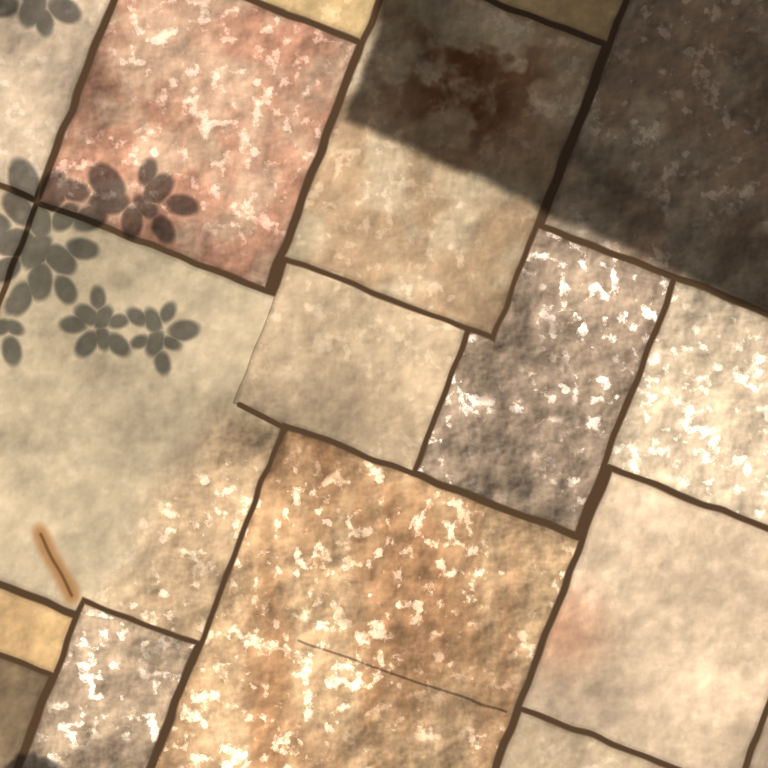
Reproduce this texture procedurally as a Shadertoy shader.

```glsl
#define EDGE 0.002
#define JOINT 0.007
#define RELIEF 0.75
#define STAIN 0.55
#define GLINT 0.32
#define MORTAR vec3(0.36, 0.27, 0.19)
#define SHADE vec3(0.43, 0.425, 0.42)
#define LEAF_SHADE vec3(0.49, 0.51, 0.53)

float hash(vec2 p) {
    vec3 h = fract(p.xyx * 0.1031);
    h += dot(h, h.yzx + 33.33);
    return fract((h.x + h.y) * h.z);
}

float noise(vec2 p) {
    vec2 i = floor(p), f = fract(p);
    f = f * f * (3.0 - 2.0 * f);
    return mix(mix(hash(i), hash(i + vec2(1, 0)), f.x),
               mix(hash(i + vec2(0, 1)), hash(i + vec2(1, 1)), f.x), f.y);
}

float fbm(vec2 p) {
    float sum = 0.0, amp = 0.533;
    for (int i = 0; i < 4; i++) {
        sum += amp * noise(p);
        p = mat2(1.6, 1.2, -1.2, 1.6) * p + 7.3;
        amp *= 0.5;
    }
    return sum;
}

float segment(vec2 p, vec2 a, vec2 b) {
    vec2 ap = p - a, ab = b - a;
    return length(ap - ab * clamp(dot(ap, ab) / dot(ab, ab), 0.0, 1.0));
}

// Paints a slab and the mortar around it; surf holds relief, stain and glint
void slab(inout vec3 col, vec2 g, vec4 box, vec3 tint, float rough, float joint, vec3 surf) {
    vec2 e = abs(g - 0.5 * (box.xy + box.zw)) - 0.5 * (box.zw - box.xy);
    float d = max(e.x, e.y);
    vec3 stone = tint * (1.0 + STAIN * (surf.y - 0.5) * (0.5 + rough) + RELIEF * rough * surf.x);
    stone += GLINT * rough * rough * surf.z;
    stone *= 1.0 - 0.14 * smoothstep(-0.008, 0.0, d);
    col = mix(col, MORTAR, 1.0 - smoothstep(-EDGE, EDGE, d - joint));
    col = mix(col, stone, 1.0 - smoothstep(-EDGE, EDGE, d));
}

// Shadow of leaves spread on a golden-angle spiral
float foliage(vec2 p, vec2 centre, vec2 spread, int count, float size) {
    float cover = 0.0;
    for (int i = 0; i < count; i++) {
        float k = float(i), a = k * 2.4 + centre.x * 40.0;
        vec2 dir = vec2(cos(a), sin(a));
        vec2 q = p - centre - spread * dir * sqrt((k + 0.5) / float(count));
        q = vec2(dot(q, dir), dot(q, vec2(-dir.y, dir.x)));
        float s = size * (0.75 + 0.5 * hash(vec2(k, centre.y * 90.0)));
        float d = length(q * vec2(0.8, 1.25)) - s;
        cover = max(cover, 1.0 - smoothstep(-0.005, 0.004, d));
    }
    return cover;
}

void mainImage(out vec4 fragColor, in vec2 fragCoord) {
    vec2 p = fragCoord / iResolution.y;
    p.y = 1.0 - p.y;

    // Paving axes and shared surface detail
    vec2 g = mat2(0.934, -0.358, 0.358, 0.934) * p;
    g += 0.004 * (vec2(noise(p * 35.0), noise(p * 35.0 + 50.0)) - 0.5);
    float stain = fbm(p * 9.0);
    float relief = fbm(p * 42.0 + 0.0035 * 42.0) - fbm(p * 42.0);
    float glint = smoothstep(0.56, 0.76, fbm(p * 75.0 + 9.0)) * smoothstep(0.35, 0.6, stain);
    vec3 surf = vec3(relief, stain + 0.5 * (fbm(p * 60.0) - 0.5), glint);
    float streak = smoothstep(0.3, 0.7, fbm(vec2(p.x * 17.0, p.y * 4.0)));
    float blotch = smoothstep(0.35, 0.65, fbm(p * 20.0 + 4.0));

    // Left slabs
    vec3 col = MORTAR;
    slab(col, g, vec4(-0.3, -0.4, 0.133, 0.222), vec3(0.81, 0.71, 0.59), 0.5, JOINT, surf);
    slab(col, g, vec4(-0.3, 0.230, 0.136, 0.5), vec3(0.80, 0.70, 0.57), 0.4, JOINT, surf);
    float coarse = smoothstep(0.39, 0.48, g.x + 0.1 * (stain - 0.5)) * smoothstep(0.36, 0.42, g.y);
    slab(col, g, vec4(0.143, 0.232, 0.542, 0.707), mix(vec3(0.82, 0.73, 0.59), vec3(0.80, 0.67, 0.52), coarse),
         mix(0.3, 0.95, coarse), JOINT, surf);
    slab(col, g, vec4(0.0, 0.717, 0.378, 0.794), vec3(0.87, 0.71, 0.50), 0.4, JOINT, surf);
    slab(col, g, vec4(0.0, 0.801, 0.374, 1.1), vec3(0.60, 0.50, 0.38), 0.5, JOINT, surf);
    slab(col, g, vec4(0.385, 0.695, 0.536, 1.1), vec3(0.75, 0.64, 0.52), 1.2, JOINT, surf);

    // Middle slabs
    slab(col, g, vec4(0.472, 0.180, 0.722, 0.381), vec3(0.80, 0.69, 0.55), 0.5, 0.0, surf);
    slab(col, g, vec4(0.728, 0.027, 0.947, 0.378), vec3(0.69, 0.59, 0.49), 1.3, JOINT, surf);
    slab(col, g, vec4(0.143, -0.113, 0.455, 0.224), mix(vec3(0.75, 0.55, 0.44), vec3(0.80, 0.65, 0.53), blotch), 0.85, JOINT, surf);
    slab(col, g, vec4(0.1, -0.4, 0.457, -0.121), vec3(0.88, 0.74, 0.53), 0.5, JOINT, surf);
    slab(col, g, vec4(0.466, -0.224, 0.754, 0.178), mix(vec3(0.74, 0.61, 0.47), vec3(0.81, 0.71, 0.57), blotch), 0.6, JOINT, surf);
    slab(col, g, vec4(0.469, -0.6, 0.758, -0.232), vec3(0.86, 0.72, 0.51), 0.4, JOINT, surf);
    slab(col, g, vec4(0.547, 0.388, 0.955, 1.1), mix(vec3(0.69, 0.52, 0.37), vec3(0.84, 0.69, 0.52), streak), 1.1, JOINT, surf);

    // Right slabs
    slab(col, g, vec4(0.767, -0.6, 1.6, 0.018), mix(vec3(0.64, 0.53, 0.43), vec3(0.74, 0.65, 0.54), blotch), 0.8, JOINT, surf);
    slab(col, g, vec4(0.955, 0.027, 1.5, 0.281), vec3(0.85, 0.75, 0.62), 1.0, JOINT, surf);
    float blush = 1.0 - smoothstep(0.0, 0.10, length(p - vec2(0.73, 0.82)));
    slab(col, g, vec4(0.964, 0.289, 1.260, 0.615), vec3(0.91, 0.79, 0.65) - blush * vec3(0.01, 0.10, 0.11), 0.4, JOINT, surf);
    slab(col, g, vec4(1.268, 0.289, 1.6, 0.9), vec3(0.85, 0.74, 0.61), 0.5, JOINT, surf);
    slab(col, g, vec4(0.966, 0.622, 1.260, 1.1), vec3(0.83, 0.72, 0.58), 0.5, JOINT, surf);

    // Open joint, hairline crack and rust marks
    col = mix(col, MORTAR, 1.0 - smoothstep(0.002, 0.005, segment(p, vec2(0.312, 0.527), vec2(0.372, 0.558))));
    vec2 wavy = p + 0.006 * (noise(p * 40.0) - 0.5);
    col *= 1.0 - 0.35 * (1.0 - smoothstep(0.0, 0.003, segment(wavy, vec2(0.39, 0.835), vec2(0.66, 0.928))));
    float rust = segment(wavy, vec2(0.052, 0.695), vec2(0.093, 0.775));
    col = mix(col, vec3(0.70, 0.47, 0.26), 0.75 * (1.0 - smoothstep(0.003, 0.018, rust)));
    col = mix(col, vec3(0.38, 0.26, 0.17), 0.7 * (1.0 - smoothstep(0.0, 0.004, rust)));
    float spots = smoothstep(0.45, 0.65, fbm(p * 24.0)) * (1.0 - smoothstep(0.04, 0.14, length(p - vec2(0.61, 0.10))));
    col *= mix(vec3(1.0), vec3(0.62, 0.47, 0.38), spots);

    // Large cast shadow
    float eave = max(p.y - 0.156 - 0.46 * (p.x - 0.449), 0.50 - 0.33 * p.y - p.x);
    eave += 0.012 * (noise(p * 22.0) - 0.5);
    col *= mix(SHADE, vec3(1.0), smoothstep(-0.010, 0.010, eave));

    // Foliage shadows
    float leaves = foliage(p, vec2(0.175, 0.262), vec2(0.085, 0.045), 10, 0.020);
    leaves = max(leaves, foliage(p, vec2(0.055, 0.315), vec2(0.075, 0.085), 15, 0.020));
    leaves = max(leaves, foliage(p, vec2(0.130, 0.423), vec2(0.036, 0.042), 8, 0.014));
    leaves = max(leaves, foliage(p, vec2(0.205, 0.436), vec2(0.036, 0.045), 8, 0.014));
    leaves = max(leaves, foliage(p, vec2(0.012, 0.420), vec2(0.020, 0.040), 4, 0.014));
    leaves = max(leaves, foliage(p, vec2(0.050, 0.005), vec2(0.060, 0.025), 6, 0.018));
    leaves = max(leaves, foliage(p, vec2(0.040, 1.000), vec2(0.020, 0.008), 4, 0.018));
    col *= mix(vec3(1.0), LEAF_SHADE, 0.92 * leaves);

    fragColor = vec4(clamp(col, 0.0, 1.0), 1.0);
}
```
